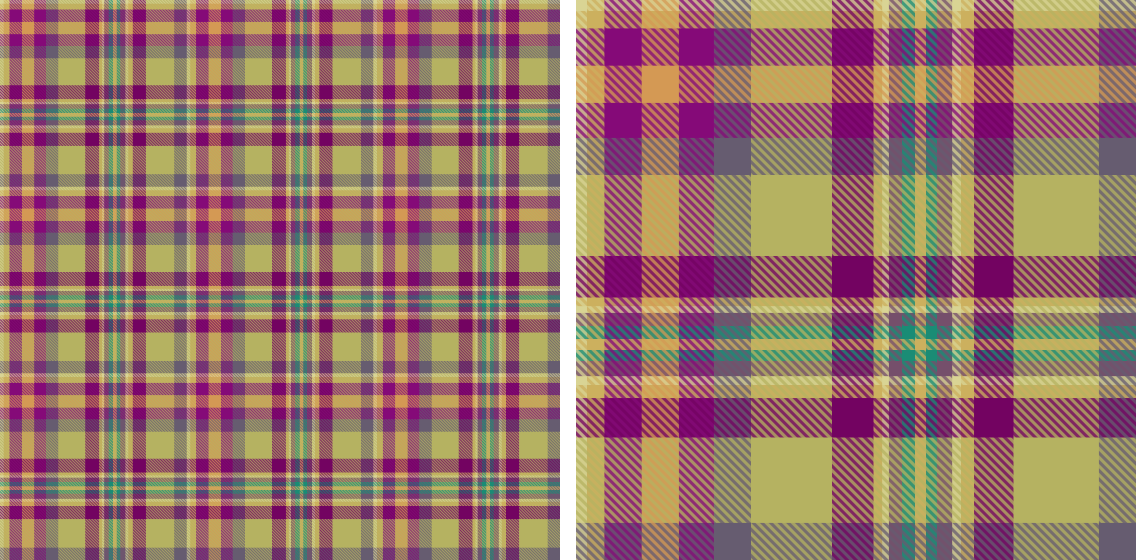
Left: the whole. Right: its middle third, enlarged.
Write a Shadertoy shader that draws this pattern.

```glsl
// Plaid twill cloth: one striped sett woven across and down, three repeats each way.

const float REPEATS = 3.0;         // setts across and down the canvas
const float SETT_THREADS = 256.0;  // thread units in one sett
const float TWILL_RIBS = 64.0;     // diagonal ribs in one sett
const int STRIPES = 21;

// Yarn palette indices
const int OLIVE = 0, CREAM = 1, GOLD = 2, MAGENTA = 3, ORANGE = 4;
const int GREY = 5, PLUM = 6, TEAL = 7, MAUVE = 8;

const vec3 YARN[9] = vec3[9](
    vec3(0.71, 0.70, 0.38),
    vec3(0.85, 0.83, 0.58),
    vec3(0.80, 0.69, 0.37),
    vec3(0.52, 0.04, 0.47),
    vec3(0.83, 0.60, 0.33),
    vec3(0.40, 0.36, 0.44),
    vec3(0.45, 0.01, 0.38),
    vec3(0.10, 0.55, 0.46),
    vec3(0.46, 0.31, 0.42));

// Thread at which each stripe starts; the last entry wraps to the first
const float START[STRIPES] = float[STRIPES](
    0.0, 5.0, 13.0, 30.0, 47.0, 63.0, 80.0,
    117.0, 136.0, 140.0, 143.0, 149.0, 155.0, 160.0,
    165.0, 172.0, 176.0, 182.0, 200.0, 239.0, 256.0);

const int STRIPE_YARN[STRIPES] = int[STRIPES](
    CREAM, GOLD, MAGENTA, ORANGE, MAGENTA, GREY, OLIVE,
    PLUM, GOLD, CREAM, MAUVE, TEAL, GOLD, TEAL,
    MAUVE, CREAM, GOLD, PLUM, OLIVE, GREY, CREAM);

// Yarn colour at a position along the sett, with edges softened over one pixel
vec3 settColour(float position, float pixel) {
    float thread = fract(position) * SETT_THREADS;
    float soft = 0.5 * pixel * SETT_THREADS;
    vec3 colour = YARN[GREY];
    for (int i = 0; i < STRIPES; i++) {
        float covered = smoothstep(START[i] - soft, START[i] + soft, thread);
        colour = mix(colour, YARN[STRIPE_YARN[i]], covered);
    }
    return colour;
}

// Share of warp showing on top: diagonal ribs, faded when finer than a pixel
float twill(vec2 sett, vec2 pixel) {
    float rib = (sett.x + sett.y) * TWILL_RIBS;
    float soft = (pixel.x + pixel.y) * TWILL_RIBS;
    float wave = abs(fract(rib) - 0.5) * 2.0;
    return mix(0.2, 0.8, smoothstep(0.5 - soft, 0.5 + soft, wave));
}

void mainImage(out vec4 fragColor, in vec2 fragCoord) {
    vec2 pixel = REPEATS / iResolution.xy;
    vec2 sett = fragCoord * pixel;

    // Vertical warp from the left, horizontal weft from the top
    vec3 warp = settColour(sett.x, pixel.x);
    vec3 weft = settColour(REPEATS - sett.y, pixel.y);

    fragColor = vec4(mix(weft, warp, twill(sett, pixel)), 1.0);
}
```
